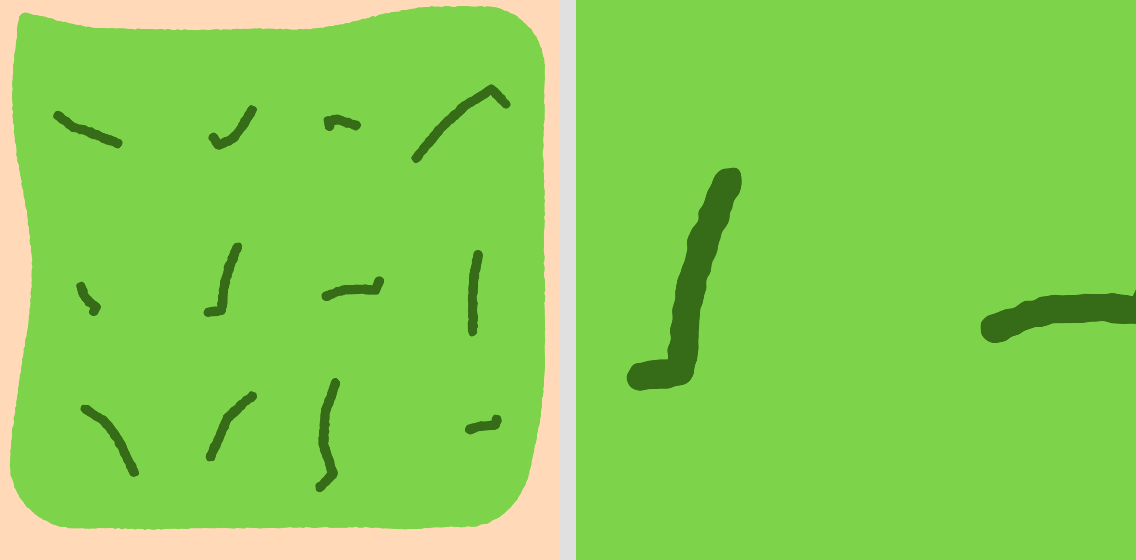
Left: the whole. Right: its middle third, enlarged.
A WebGL 2 fragment shader for this texture:

```glsl
#version 300 es
precision highp float;
// A hand-cut green patch on a peach ground, scattered with short bent dark strokes.

#define GROUND vec3(1.00, 0.85, 0.72)
#define GRASS vec3(0.49, 0.83, 0.29)
#define STROKE vec3(0.21, 0.42, 0.09)
#define GRID ivec2(4, 3)
#define STROKE_RADIUS 0.0085
#define STROKE_LENGTH vec2(0.055, 0.24)
#define HOOK_CHANCE 0.35
#define CORNER_RADIUS 0.11
#define ROUGHNESS 0.0022
#define SEED 7u

uniform vec2 u_resolution;
out vec4 fragColor;

// Integer hash mapped to 0..1
float hash(uint n) {
    n = n * 747796405u + 2891336453u;
    n = ((n >> ((n >> 28u) + 4u)) ^ n) * 277803737u;
    n = (n >> 22u) ^ n;
    return float(n >> 8u) / 16777216.0;
}

float hashCell(ivec2 c) {
    return hash(uint(c.x + 512) * 1973u + uint(c.y + 512) * 9277u + SEED);
}

float valueNoise(vec2 p) {
    ivec2 c = ivec2(floor(p));
    vec2 f = fract(p);
    f = f * f * (3.0 - 2.0 * f);
    float low = mix(hashCell(c), hashCell(c + ivec2(1, 0)), f.x);
    float high = mix(hashCell(c + ivec2(0, 1)), hashCell(c + ivec2(1, 1)), f.x);
    return mix(low, high, f.y);
}

float segmentDistance(vec2 p, vec2 a, vec2 b) {
    vec2 pa = p - a, ba = b - a;
    return length(pa - ba * clamp(dot(pa, ba) / dot(ba, ba), 0.0, 1.0));
}

// Rounded box whose four sides wander; the top left corner stays sharp
float patchDistance(vec2 p) {
    float left = 0.038 + 0.018 * cos((p.y - 0.5) * 9.6);
    float right = 0.972 - 0.03 * (1.0 - smoothstep(0.1, 0.32, p.y));
    float top = 0.948 + 0.042 * smoothstep(0.54, 0.78, p.x)
              + 0.03 * (1.0 - smoothstep(0.02, 0.19, p.x));
    float bottom = 0.057;
    float radius = (p.x < 0.5 && p.y > 0.5) ? 0.012 : CORNER_RADIUS;
    vec2 q = vec2(max(left - p.x, p.x - right), max(bottom - p.y, p.y - top)) + radius;
    float wander = 0.006 * (valueNoise(p * 11.0) - 0.5);
    return length(max(q, 0.0)) + min(max(q.x, q.y), 0.0) - radius + wander;
}

// One chain of four segments that bends gently and may end in a hook
float strokeDistance(vec2 p, vec2 center, float size, uint id) {
    float heading = 6.2832 * hash(id + 1u);
    float bend = 0.7 * (hash(id + 2u) - 0.5);
    float side = hash(id + 3u) < 0.5 ? -1.0 : 1.0;
    float hook = hash(id + 4u) < HOOK_CHANCE ? side * 1.3 : 0.0;
    float stepLength = size / 3.6;
    vec2 a = center - 0.5 * size * vec2(cos(heading), sin(heading));
    heading -= 1.5 * bend;
    float d = 1.0;
    for (int i = 0; i < 4; i++) {
        bool last = i == 3;
        float angle = heading + (last ? hook : 0.0) + 0.35 * (hash(id + 5u + uint(i)) - 0.5);
        vec2 b = a + stepLength * (last ? 0.6 : 1.0) * vec2(cos(angle), sin(angle));
        d = min(d, segmentDistance(p, a, b));
        heading += bend;
        a = b;
    }
    return d - STROKE_RADIUS;
}

// Strokes on a jittered grid; longer ones keep nearer to their cell center
float scatterDistance(vec2 p) {
    float d = 1.0;
    for (int y = 0; y < GRID.y; y++) {
        for (int x = 0; x < GRID.x; x++) {
            uint id = uint(y * GRID.x + x) * 16u + SEED * 1024u;
            float h = hash(id);
            float size = mix(STROKE_LENGTH.x, STROKE_LENGTH.y, h * h);
            vec2 jitter = vec2(hash(id + 10u), hash(id + 11u)) - 0.5;
            vec2 cell = (vec2(x, y) + 0.5 + 0.55 * (1.0 - h) * jitter) / vec2(GRID);
            vec2 center = mix(vec2(0.07, 0.07), vec2(0.94, 0.93), cell);
            d = min(d, strokeDistance(p, center, size, id));
        }
    }
    return d;
}

void main() {
    vec2 p = gl_FragCoord.xy / u_resolution;
    float pixel = 1.0 / min(u_resolution.x, u_resolution.y);
    float rough = ROUGHNESS * (valueNoise(p * 170.0) - 0.5);

    // Layers from back to front
    float patchMask = smoothstep(0.5 * pixel, -0.5 * pixel, patchDistance(p) + rough);
    float strokeMask = smoothstep(0.5 * pixel, -0.5 * pixel, scatterDistance(p) + rough);
    vec3 color = mix(GROUND, GRASS, patchMask);
    color = mix(color, STROKE, strokeMask * patchMask);
    fragColor = vec4(color, 1.0);
}
```
